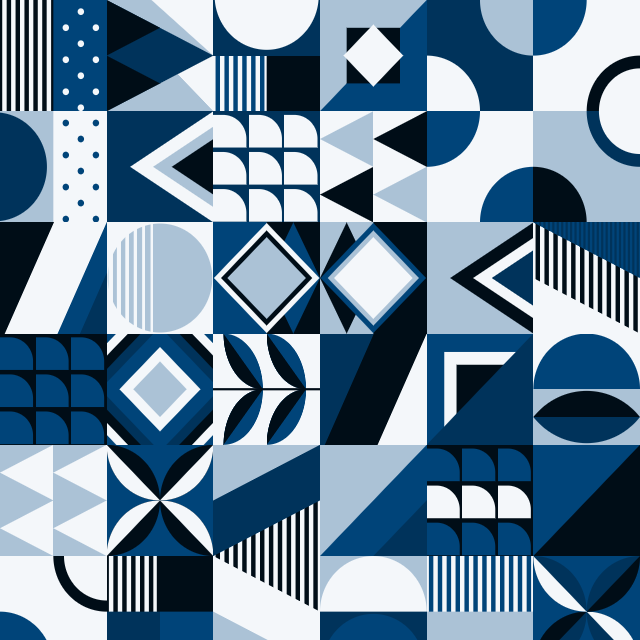
Reproduce this pattern procedurally as a three.js fragment shader.

```glsl
varying vec2 vUv;

const vec3 BLUE = vec3(0.0, 0.265, 0.475);
const vec3 NAVY = vec3(0.0, 0.2, 0.355);
const vec3 WHITE = vec3(0.957, 0.97, 0.98);
const vec3 PALE = vec3(0.67, 0.76, 0.84);
const vec3 BLACK = vec3(0.0, 0.05, 0.09);

vec2 p;        // position in the tile, y downward
vec3 ink;      // colour painted so far
float pixel;   // smoothing width in tile units

void fill(float d, vec3 colour) { ink = mix(ink, colour, clamp(0.5 - d / pixel, 0.0, 1.0)); }

// Distance functions
float disc(float x, float y, float r) { return length(p - vec2(x, y)) - r; }
float square(vec2 h) { vec2 d = abs(p - 0.5) - h; return max(d.x, d.y); }
float diamond(float r) { return (abs(p.x - 0.5) + abs(p.y - 0.5) - r) * 0.7; }
float kite(float x) { return (abs(p.x - x) * 2.0 + abs(p.y - 0.5) - 0.5) * 0.45; }
float wedge(float x) { return (abs(p.y - 0.5) - 0.64 * (p.x - x)) * 0.84; }
float stripes(float n) { return (abs(fract(p.x * n) - 0.5) - 0.25) / n; }
float leaf(vec2 q) { return 0.5 * (max(length(q - vec2(0, 1)), length(q - vec2(1, 0))) - 1.0); }
float dots(float top) {
  float column = clamp(floor((p.x - 0.758) / 0.141 + 0.5), -1.0, 1.0);
  float y = fract((p.y - top) / 0.288 + 0.5 * column + 0.5) - 0.5;
  return length(vec2(p.x - 0.758 - column * 0.141, y * 0.288)) - 0.03;
}

// Motifs shared by several tiles
void petals(vec3 ground, vec3 outer, vec3 middle) {
  ink = ground;
  vec2 q = fract(p * 3.0), v = vec2(q.x - 0.28, 0.75 - q.y);
  float d = min(max(v.x, v.y), 0.0) + length(max(v, 0.0)) - 0.65;
  fill(max(d, q.y - 0.98) / 3.0, abs(p.y - 0.5) < 0.167 ? middle : outer);
}
void arrow(vec3 ground, vec3 a, vec3 b, vec3 c) {
  ink = ground;
  fill(wedge(0.22), a); fill(wedge(0.435), b); fill(wedge(0.61), c);
}
void nested(vec3 a, vec3 b, vec3 c) {
  fill(diamond(0.495), a); fill(diamond(0.428), b); fill(diamond(0.368), c);
}
void teeth(vec3 ground, vec3 odd, vec3 even) {
  ink = ground;
  vec2 q = fract(p * 2.0), k = floor(p * 2.0);
  fill(max(abs(q.y - 0.5) - 0.5 * q.x, -q.x) * 0.45, k.x == k.y ? even : odd);
}
void ring(float y, float inner, vec3 colour) { fill(disc(1.0, y, 0.5), colour); fill(disc(1.0, y, inner), WHITE); }
void slant(vec3 a, vec3 b, vec3 c) {
  float s = p.x + 0.46 * p.y;
  ink = b; fill(s - 0.505, a); fill(1.0 - s, c);
}
void bars(vec3 ground, vec3 bar, float end) { ink = ground; fill(max(stripes(12.0), p.x - end), bar); }

// Rows of tiles, from the top down
void row0(int c) {
  if (c == 0) { bars(BLACK, WHITE, 0.5); fill(0.5 - p.x, BLUE); fill(dots(0.105), WHITE); }
  else if (c == 1) {
    ink = WHITE;
    fill(p.y < 0.5 ? (p.x - 0.42 - 1.16 * p.y) * 0.65 : max(p.x - p.y, 1.0 - p.y - 0.5 * p.x), PALE);
    fill((abs(p.y - 0.5) + 0.5 * p.x - 0.5) * 0.9, NAVY);
    fill((0.5 * p.x - abs(abs(p.y - 0.5) * -1.0 + 0.25) - 0.25 + 2.0 * abs(abs(p.y - 0.5) - 0.25)) * 0.9, BLACK);
  } else if (c == 2) {
    if (p.y < 0.5) { ink = NAVY; fill(disc(0.5, -0.04, 0.488), WHITE); }
    else { bars(WHITE, BLUE, 0.5); fill(0.5 - p.x, BLACK); }
  } else if (c == 3) {
    ink = PALE; fill((1.0 - p.x - p.y) * 0.7, BLUE);
    fill(square(vec2(0.25)), BLACK); fill(diamond(0.28), WHITE);
  } else if (c == 4) { ink = NAVY; fill(disc(1.0, 0.0, 0.5), PALE); fill(disc(0.0, 1.0, 0.5), WHITE); }
  else { ink = WHITE; fill(disc(0.0, 0.0, 0.5), BLUE); ring(1.0, 0.385, BLACK); }
}
void row1(int c) {
  if (c == 0) { ink = PALE; fill(disc(-0.05, 0.5, 0.49), NAVY); fill(0.5 - p.x, WHITE); fill(dots(0.25), BLUE); }
  else if (c == 1) arrow(NAVY, WHITE, PALE, BLACK);
  else if (c == 2) petals(NAVY, WHITE, WHITE);
  else if (c == 3) { teeth(WHITE, BLACK, PALE); }
  else if (c == 4) { ink = WHITE; fill(min(disc(0.0, 0.0, 0.5), disc(1.0, 1.0, 0.5)), BLUE); }
  else { ink = PALE; fill(disc(0.0, 1.0, 0.5), BLACK); ring(0.0, 0.385, NAVY); }
}
void row2(int c) {
  if (c == 0) { slant(BLACK, WHITE, BLUE); fill(1.21 - p.x - 0.46 * p.y, NAVY); }
  else if (c == 1) {
    ink = WHITE; fill(disc(0.5, 0.5, 0.49), PALE);
    fill(max(abs(fract(p.x * 13.0) - 0.5) / 13.0 - 0.022 + 0.025 * p.x, p.x - 0.46), WHITE);
  } else if (c == 2) { ink = BLUE; fill(0.5 - p.x, BLACK); fill(kite(0.75), BLUE); nested(WHITE, BLACK, PALE); }
  else if (c == 3) { ink = PALE; fill(min(0.5 - p.x, kite(0.25)), BLACK); nested(BLUE, PALE, WHITE); }
  else if (c == 4) arrow(PALE, BLACK, WHITE, NAVY);
  else {
    bars(WHITE, BLACK, 1.0); float y = p.y - 0.5 * p.x;
    fill(0.5 - y, WHITE); fill(y, BLUE); fill(max(y, stripes(24.0)), NAVY);
  }
}
void row3(int c) {
  if (c == 0) petals(BLACK, BLUE, BLUE);
  else if (c == 1) {
    ink = BLUE; fill(diamond(0.91), WHITE); fill(diamond(0.8), BLACK); fill(diamond(0.68), NAVY);
    fill(diamond(0.56), BLUE); fill(diamond(0.38), WHITE); fill(diamond(0.25), PALE);
  } else if (c == 2) {
    vec2 q = vec2((p.x - (p.x < 0.5 ? 0.095 : 0.5)) / 0.37, 1.0 - abs(2.0 * p.y - 1.0));
    ink = WHITE; fill(leaf(q), BLUE); fill(max(leaf(q), (q.x - q.y) * 0.35), BLACK);
    fill(abs(p.y - 0.5) - 0.01, BLACK);
  } else if (c == 3) slant(NAVY, BLACK, WHITE);
  else if (c == 4) {
    ink = BLUE; float corner = min(p.x, p.y);
    fill(0.165 - corner, WHITE); fill(0.28 - corner, BLACK); fill((1.0 - p.x - p.y) * 0.7, NAVY);
  } else if (p.y < 0.5) { ink = WHITE; fill(disc(0.5, 0.5, 0.5), BLUE); }
  else { ink = PALE; fill(length(vec2(p.x - 0.5, abs(p.y - 0.75) + 0.414)) - 0.649, p.y < 0.75 ? BLACK : NAVY); }
}
void row4(int c) {
  vec2 q = abs(2.0 * p - 1.0);
  if (c == 0) teeth(PALE, WHITE, WHITE);
  else if (c == 1) { ink = BLUE; fill(leaf(q), BLACK); fill(max(leaf(q), (q.y - q.x) * 0.35), WHITE); }
  else if (c == 2) { bars(WHITE, BLACK, 1.0); float y = p.y + 0.5 * p.x; fill(y - 1.0, NAVY); fill(y - 0.5, PALE); }
  else if (c == 3) { ink = PALE; fill((1.0 - p.x - p.y) * 0.7, BLUE); fill((1.5 - p.x - p.y) * 0.7, NAVY); }
  else if (c == 4) petals(BLACK, BLUE, WHITE);
  else { ink = BLUE; fill((1.0 - p.x - p.y) * 0.7, BLACK); }
}
void row5(int c) {
  vec2 q = abs(2.0 * p - 1.0);
  if (c == 0) { ink = WHITE; ring(0.0, 0.4, BLACK); fill(disc(0.0, 1.0, 0.5), BLUE); }
  else if (c == 1) { bars(BLACK, WHITE, 0.47); fill(0.5 - p.y, p.x < 0.5 ? NAVY : BLUE); }
  else if (c == 2) { bars(WHITE, BLACK, 1.0); float y = p.y - 0.5 * p.x; fill(-y, WHITE); fill(0.5 - y, PALE); }
  else if (c == 3) {
    ink = PALE; fill(disc(0.5, 0.5, 0.5), WHITE);
    fill(0.5 - p.y, NAVY); fill(disc(0.5, 1.0, 0.48), BLUE);
  } else if (c == 4) { bars(WHITE, BLUE, 1.0); fill(0.5 - p.y, PALE); }
  else {
    ink = BLUE; fill(leaf(q), NAVY);
    fill(max(leaf(q), (q.y - q.x) * 0.35), (p.x - 0.5) * (p.y - 0.5) > 0.0 ? WHITE : BLACK);
  }
}

void main() {
  vec2 grid = vec2(vUv.x * 6.0, (1.0 - vUv.y) * 5.755);
  p = fract(grid);
  pixel = fwidth(vUv.x) * 6.0;
  int column = int(grid.x), row = int(grid.y);
  if (row == 0) row0(column);
  else if (row == 1) row1(column);
  else if (row == 2) row2(column);
  else if (row == 3) row3(column);
  else if (row == 4) row4(column);
  else row5(column);
  gl_FragColor = vec4(ink, 1.0);
}
```
